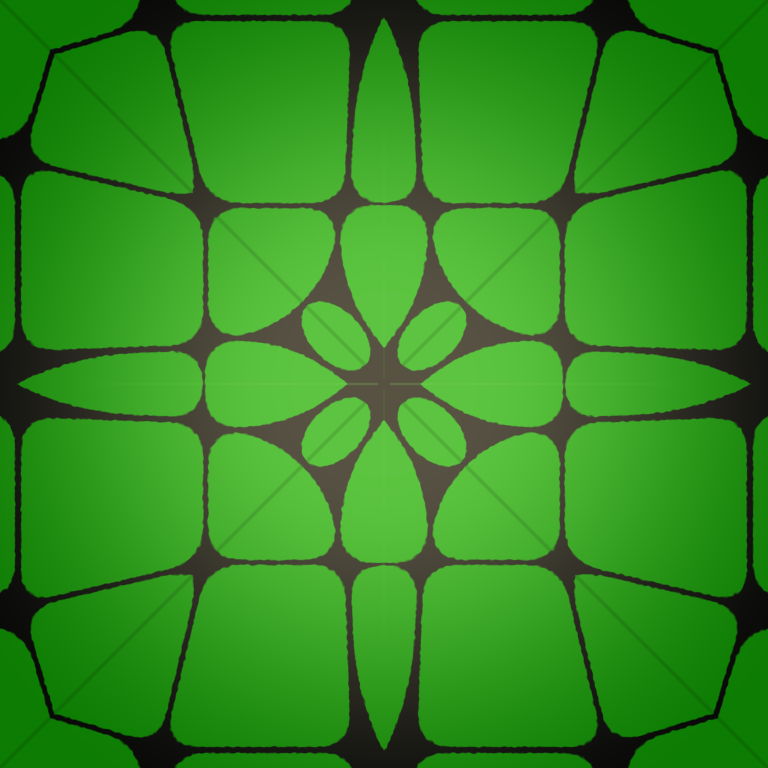
A Shadertoy shader for this pattern:

```glsl
const vec3 LEAF_CORE = vec3(0.36, 0.77, 0.25);
const vec3 LEAF_RIM = vec3(0.05, 0.485, 0.01);
const vec3 LEAD_CORE = vec3(0.34, 0.32, 0.26);
const vec3 LEAD_RIM = vec3(0.03, 0.035, 0.03);
const float ROUNDING = 0.092;
const float WOBBLE = 0.0045;
const float WOBBLE_SCALE = 75.0;
const float SEAM_WIDTH = 0.006;
const float AXIS_WIDTH = 0.0025;
const vec2 FADE = vec2(0.2, 1.28);

// Gradient noise
vec2 hashGradient(vec2 i) {
    vec2 h = vec2(dot(i, vec2(127.1, 311.7)), dot(i, vec2(269.5, 183.3)));
    return 2.0 * fract(sin(h) * 43758.5) - 1.0;
}

float gradientNoise(vec2 p) {
    vec2 i = floor(p), f = fract(p);
    vec2 u = f * f * (3.0 - 2.0 * f);
    vec2 e = vec2(0.0, 1.0);
    float low = mix(dot(hashGradient(i), f),
                    dot(hashGradient(i + e.yx), f - e.yx), u.x);
    float high = mix(dot(hashGradient(i + e.xy), f - e.xy),
                     dot(hashGradient(i + e.yy), f - e.yy), u.x);
    return mix(low, high, u.y);
}

// Rounded convex pane, corners counterclockwise
float smoothMax(float a, float b) {
    float h = max(ROUNDING - abs(a - b), 0.0) / ROUNDING;
    return max(a, b) + h * h * ROUNDING * 0.25;
}

float edgeSide(vec2 p, vec2 a, vec2 b) {
    vec2 e = normalize(b - a);
    return dot(p - a, vec2(e.y, -e.x));
}

float pane(vec2 p, vec2 a, vec2 b, vec2 c, vec2 d) {
    float first = smoothMax(edgeSide(p, a, b), edgeSide(p, b, c));
    float second = smoothMax(edgeSide(p, c, d), edgeSide(p, d, a));
    return smoothMax(first, second);
}

float ellipse(vec2 p, vec2 radii) {
    float k = length(p / radii);
    return k * (k - 1.0) / max(length(p / (radii * radii)), 0.001);
}

// All panes of one mirrored wedge
float panes(vec2 q) {
    vec2 diagonal = vec2(q.x + q.y, q.y - q.x) * 0.7071;
    float d = ellipse(diagonal - vec2(0.177, 0.0), vec2(0.108, 0.066));
    // Axis petal and the long pane beyond it
    d = min(d, pane(q, vec2(-0.073, -0.13), vec2(0.466, -0.13),
                       vec2(0.466, 0.113), vec2(0.24, 0.113)));
    d = min(d, pane(q, vec2(0.472, -0.156), vec2(1.221, -0.156),
                       vec2(0.844, 0.071), vec2(0.472, 0.089)));
    // Inner diagonal and side panes
    d = min(d, pane(q, vec2(-0.031, 0.458), vec2(0.304, 0.123),
                       vec2(0.458, 0.123), vec2(0.458, 0.458)));
    d = min(d, pane(q, vec2(0.471, 0.103), vec2(0.945, 0.086),
                       vec2(0.945, 0.573), vec2(0.471, 0.461)));
    // Outer diagonal pane, rim and corner
    d = min(d, pane(q, vec2(0.477, 0.477), vec2(0.94, 0.586),
                       vec2(0.779, 1.122), vec2(-0.169, 1.122)));
    d = min(d, pane(q, vec2(0.961, 0.073), vec2(1.3, 0.073),
                       vec2(1.3, 0.555), vec2(0.961, 0.555)));
    d = min(d, pane(q, vec2(0.94, 0.633), vec2(1.302, 0.633),
                       vec2(1.302, 1.122), vec2(0.794, 1.122)));
    return d;
}

void mainImage(out vec4 fragColor, in vec2 fragCoord) {
    float size = min(iResolution.x, iResolution.y);
    vec2 p = (2.0 * fragCoord - iResolution.xy) / size;
    float pixel = 2.0 / size;

    // Fold into one eighth of the square
    vec2 q = abs(p);
    if (q.y > q.x) q = q.yx;

    float d = panes(q) + WOBBLE * gradientNoise(p * WOBBLE_SCALE);
    float fade = smoothstep(FADE.x, FADE.y, length(p));
    vec3 leaf = mix(LEAF_CORE, LEAF_RIM, fade);
    vec3 lead = mix(LEAD_CORE, LEAD_RIM, fade);

    // Faint creases on the diagonals
    float seam = 1.0 - smoothstep(0.0, SEAM_WIDTH + pixel, (q.x - q.y) * 0.7071);
    leaf *= 1.0 - 0.13 * seam;
    vec3 color = mix(leaf, lead, smoothstep(-pixel, pixel, d));

    // Pale hairlines on the axes
    float hairline = 1.0 - smoothstep(0.0, AXIS_WIDTH + pixel, q.y);
    hairline *= smoothstep(0.01, 0.02, q.x) * (1.0 - smoothstep(0.1, 0.9, q.x));
    float strength = abs(p.x) > abs(p.y) ? 0.3 : 0.1;
    color = mix(color, vec3(0.5, 0.8, 0.35), strength * hairline);

    fragColor = vec4(color, 1.0);
}
```
